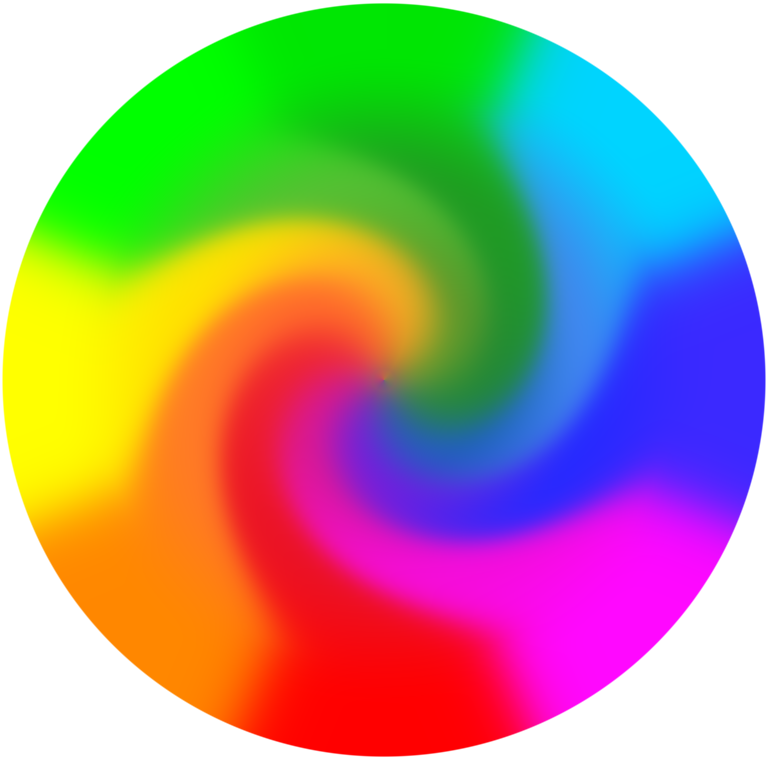
Reproduce this background procedurally as a Shadertoy shader.

```glsl
const float PI = 3.14159265;
const int SECTORS = 8;

// Sector colours, counterclockwise from the right, at three depths
const vec3 RIM[SECTORS] = vec3[](
    vec3(0.23, 0.16, 1.00), vec3(0.00, 0.83, 1.00),
    vec3(0.00, 0.90, 0.01), vec3(0.00, 1.00, 0.00),
    vec3(1.00, 1.00, 0.00), vec3(1.00, 0.53, 0.00),
    vec3(1.00, 0.00, 0.00), vec3(1.00, 0.03, 1.00));
const vec3 MIDDLE[SECTORS] = vec3[](
    vec3(0.15, 0.16, 1.00), vec3(0.25, 0.53, 0.94),
    vec3(0.12, 0.61, 0.13), vec3(0.33, 0.75, 0.20),
    vec3(1.00, 0.88, 0.00), vec3(1.00, 0.48, 0.15),
    vec3(0.92, 0.07, 0.14), vec3(0.96, 0.05, 0.85));
const vec3 CORE[SECTORS] = vec3[](
    vec3(0.42, 0.12, 0.88), vec3(0.12, 0.38, 0.76),
    vec3(0.13, 0.54, 0.19), vec3(0.36, 0.60, 0.17),
    vec3(1.00, 0.69, 0.13), vec3(1.00, 0.41, 0.17),
    vec3(0.93, 0.12, 0.18), vec3(0.86, 0.09, 0.60));

// Shortest signed difference between two angles
float angleBetween(float a, float b) {
    return mod(a - b + PI, 2.0 * PI) - PI;
}

// Turn that grows from the still rim towards the centre
float twist(float radius, float strength, float reach) {
    return strength * (1.0 - smoothstep(0.0, reach, radius));
}

// Soft-edged window around a sector
float sectorWeight(float offset, float halfWidth, float softness) {
    return 1.0 / (1.0 + exp((abs(offset) - halfWidth) / softness));
}

vec3 sectorColor(int i, float radius) {
    vec3 inner = mix(CORE[i], MIDDLE[i], smoothstep(0.25, 0.55, radius));
    return mix(inner, RIM[i], smoothstep(0.5, 0.88, radius));
}

// Normalised blend of all sectors
vec3 swirl(vec2 p) {
    float radius = max(length(p), 0.001);
    float angle = atan(p.y, p.x + 1e-6) + twist(radius, 2.18, 0.77);
    float softness = 0.042 / max(radius, 0.03);
    float spacing = 2.0 * PI / float(SECTORS);
    vec3 sum = vec3(0.0);
    float total = 0.0;
    for (int i = 0; i < SECTORS; i++) {
        float offset = angleBetween(angle, float(i) * spacing);
        float weight = sectorWeight(offset, 0.5 * spacing, softness);
        sum += weight * sectorColor(i, radius);
        total += weight;
    }
    return sum / total;
}

void mainImage(out vec4 fragColor, in vec2 fragCoord) {
    // Disc of radius one, nearly filling the canvas
    vec2 p = (fragCoord / iResolution.xy - 0.5) / vec2(0.4967, 0.4955);
    float pixel = 2.0 / min(iResolution.x, iResolution.y);
    float disc = smoothstep(pixel, -pixel, length(p) - 1.0);
    fragColor = vec4(mix(vec3(1.0), swirl(p), disc), 1.0);
}
```
